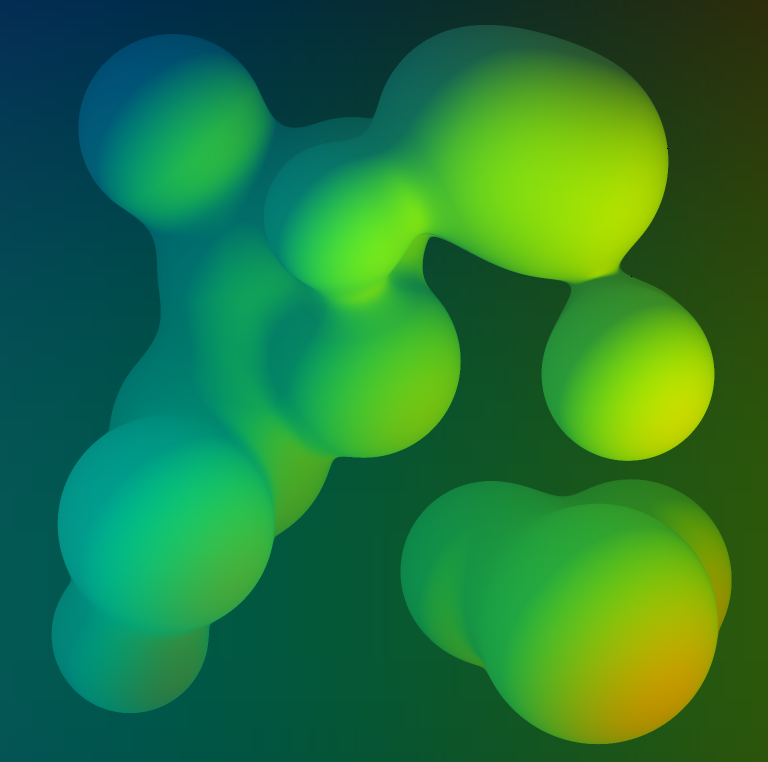
This background is drawn by a Shadertoy shader. Its source:

```glsl
// Soft blobs: scattered spheres melted together by a smooth union, ray marched
// with parallel rays. A cosine palette shifts hue with place and light, and
// depth fades the colour towards the dark backdrop.

const int   BALLS = 16;
const int   STEPS = 64;
const int   AA = 2;                       // samples per axis
const float VIEW_SIZE = 6.0;              // canvas height in scene units
const float CAMERA_Z = 3.0;
const float FAR = 6.0;
const float BLEND = 0.4;                  // width of the melted joints
const float EMPTY = 2.0;                  // field value away from all balls
const float HIT = 0.0001;
const vec3  SPREAD = vec3(2.0, 2.0, 0.8);
const vec3  PHASE_STEP = vec3(2.24712, 1.79559, 3.93147);
const float SEED_STEP = 0.531;
const float SEED_START = 0.513;
const float DRIFT = 6.0;                  // range of the phase offset per ball
const vec2  RADIUS = vec2(0.5, 1.0);
const vec3  LIGHT = vec3(0.577);
const vec3  HUE = vec3(0.0, 2.0, 4.0);
const float HUE_START = 9.0;
const float HUE_SPREAD = 2.0;
const float FOG = 0.15;

float smoothUnion(float a, float b, float k) {
    float h = clamp(0.5 + 0.5 * (b - a) / k, 0.0, 1.0);
    return mix(b, a, h) - k * h * (1.0 - h);
}

// Distance to the blended balls
float map(vec3 p) {
    float d = EMPTY;
    for (int i = 0; i < BALLS; i++) {
        float id = float(i);
        float seed = fract(id * SEED_STEP + SEED_START);
        vec3 center = -SPREAD * sin(DRIFT * (seed - 0.5) + id * PHASE_STEP);
        float ball = length(p - center) - mix(RADIUS.x, RADIUS.y, seed);
        d = smoothUnion(ball, d, BLEND);
    }
    return d;
}

// Surface normal from four tetrahedral samples
vec3 surfaceNormal(vec3 p) {
    const vec2 k = vec2(1.0, -1.0);
    const float e = 0.001;
    return normalize(k.xyy * map(p + k.xyy * e) + k.yyx * map(p + k.yyx * e)
                   + k.yxy * map(p + k.yxy * e) + k.xxx * map(p + k.xxx * e));
}

vec3 render(vec2 uv) {
    float aspect = iResolution.x / iResolution.y;
    vec3 origin = vec3((uv - 0.5) * vec2(aspect, 1.0) * VIEW_SIZE, CAMERA_Z);

    // March straight into the scene
    float depth = 0.0;
    for (int i = 0; i < STEPS; i++) {
        float d = map(origin - vec3(0.0, 0.0, depth));
        depth += d;
        if (d < HIT || depth > FAR) break;
    }

    // Only surfaces catch light; the backdrop stays unlit
    float lit = 0.0;
    if (depth < FAR) {
        vec3 n = surfaceNormal(origin - vec3(0.0, 0.0, depth));
        lit = max(0.0, dot(n, LIGHT));
    }
    depth = min(depth, FAR);

    // Palette, brightness and depth fade
    vec3 color = 0.5 + 0.5 * cos(lit + HUE_START + uv.xyx * HUE_SPREAD + HUE);
    return color * (0.85 + 0.35 * lit) * exp(-depth * FOG);
}

void mainImage(out vec4 fragColor, in vec2 fragCoord) {
    // Average a small grid of samples to smooth the edges
    vec3 sum = vec3(0.0);
    for (int j = 0; j < AA; j++) {
        for (int i = 0; i < AA; i++) {
            vec2 offset = (vec2(i, j) + 0.5) / float(AA) - 0.5;
            vec2 uv = (fragCoord + offset) / iResolution.xy;
            uv.y = 1.0 - uv.y;            // scene y runs downwards
            sum += render(uv);
        }
    }
    fragColor = vec4(sum / float(AA * AA), 1.0);
}
```
